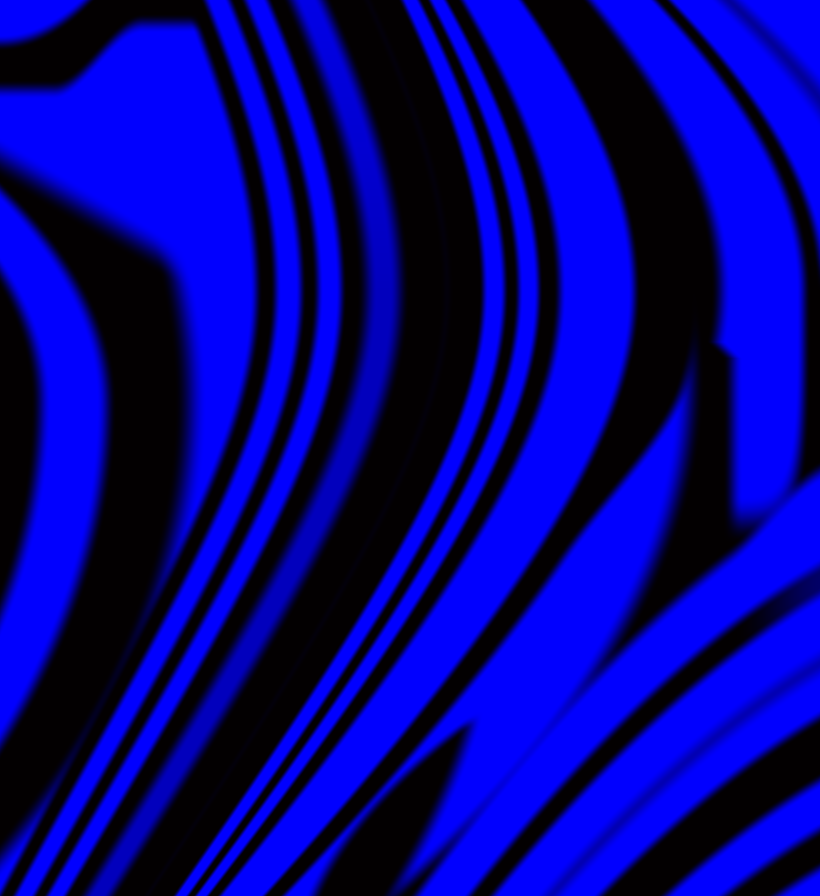
A WebGL 2 fragment shader for this background:

```glsl
#version 300 es
precision highp float;
// Liquid blue and black ribbons, bending and pooling like marbled ink.

uniform vec2 u_resolution;
out vec4 fragColor;

// Soft step across a signed distance.
float edge(float d, float soft) {
    return smoothstep(-soft, soft, d);
}

// Soft ribbon between two positions on a bent axis.
float band(float v, float lo, float hi, float soft) {
    return edge(v - lo, soft) * edge(hi - v, soft);
}

// Axis across the long ribbons, which bulge to the right around t = 0.
float ribbonAxis(vec2 p, float t) {
    float slope = t < 0.0 ? 0.75 : 0.65;
    float s = p.x - 0.54 + sqrt(slope * slope * t * t + 0.04) - 0.2;
    float pinch = s < 0.0 ? 0.5 : (t < 0.0 ? 0.9 : 2.0);
    return s / (1.0 - pinch * t * t);
}

// Long ribbons through the middle.
float middleRibbons(float s, float t) {
    float ink = band(s, -0.232, -0.204, 0.006);
    ink += band(s, -0.185, -0.159, 0.006);
    ink += band(s, -0.130, -0.094, 0.011) * (0.74 + 0.5 * max(t, 0.0));
    ink += band(s, -0.044, -0.038, 0.004) * 0.04;
    ink += band(s, 0.0, 0.023, 0.005);
    ink += band(s, 0.039, 0.061, 0.005);
    ink += band(s, 0.085, 0.168, 0.007);
    return ink;
}

// Blob, hooked dark band and inner ribbon on the left.
float leftSwirl(vec2 p, float s) {
    float v = p.y - 0.55;
    float inner = p.x + (v < 0.0 ? 0.82 : 2.1) * v * v;
    float outer = p.x + 0.82 * v * v;
    float crest = 0.90 + 0.074 * smoothstep(0.06, 0.16, p.x);
    float blob = edge(-0.254 - s, 0.007) * edge(crest - p.y, 0.011);
    float hollow = edge(0.213 - outer, 0.018)
                 * edge(0.85 * (0.824 - 0.6 * p.x - p.y), 0.02);
    float ribbon = band(inner, 0.046, 0.119, 0.011);
    float corner = edge(p.y - 0.952 - 5.0 * p.x * p.x, 0.009);
    return max(blob * (1.0 - hollow), max(ribbon * edge(0.85 - p.y, 0.01), corner));
}

// Tongue with a rounded tip and the ribbon above it on the right.
float rightTongue(vec2 p, float s, float t) {
    float left = min(s - 0.265, p.x - 0.818 + max(p.y - 0.6, 0.0));
    vec2 k = abs(vec2(p.x - 0.82, t) / vec2(0.077, 0.255));
    k *= k;
    float tip = 0.077 * (1.0 - sqrt(length(k)));
    float right = t > 0.0 ? 0.357 - s : tip;
    float tongue = edge(left, 0.011) * edge(right, 0.008);
    float upper = edge(s - 0.378, 0.007) * smoothstep(0.0, 0.04, t);
    upper *= 1.0 - 0.4 * band(s, 0.449, 0.474, 0.014);
    return max(tongue, upper);
}

// Spike of blue with a dark triangle cut into its foot.
float spike(vec2 p, float s, float t) {
    float drop = 0.577 - p.y;
    float left = s - 0.205 - 0.036 * smoothstep(-0.3, -0.1, t);
    float body = edge(left, 0.009) * edge(0.77 - drop * drop - p.x, 0.016);
    float v = 0.197 - p.y;
    float cutLeft = p.x - 0.527 + 1.35 * v - 2.3 * v * v;
    float cutRight = 0.527 - 0.3 * v - 0.8 * v * v - p.x;
    float cut = edge(cutLeft, 0.010) * edge(cutRight, 0.012) * edge(v, 0.012);
    return body * (1.0 - cut);
}

// Diagonal ribbons in the lower right, measured along their own axis q.
float lowerRibbons(float q, float x) {
    float ink = 1.0 - band(q, 0.335, 0.368, 0.009) * (1.0 - 0.4 * smoothstep(0.82, 0.92, x));
    ink -= 0.35 * band(q, 0.250, 0.266, 0.012);
    ink -= band(q, 0.128, 0.199, 0.009);
    ink -= band(q, 0.030, 0.073, 0.009);
    return ink;
}

void main() {
    vec2 p = gl_FragCoord.xy / u_resolution.y;
    float t = p.y - 0.675;
    float s = ribbonAxis(p, t);

    // Merge the ribbons of the upper and left parts.
    float ink = max(middleRibbons(s, t), leftSwirl(p, s));
    ink = max(ink, max(rightTongue(p, s, t), spike(p, s, t)));

    // Lay the lower right family over them.
    float d = 0.914 - p.x;
    float q = p.y + 0.6 * d + 0.88 * d * abs(d);
    float rim = 0.447 + 0.026 * smoothstep(0.1, 0.0, d);
    ink = mix(ink, lowerRibbons(q, p.x), edge(rim - q, 0.012));

    vec3 black = vec3(0.01, 0.0, 0.005);
    vec3 blue = vec3(0.005, 0.0, 1.0);
    fragColor = vec4(mix(black, blue, clamp(ink, 0.0, 1.0)), 1.0);
}
```
